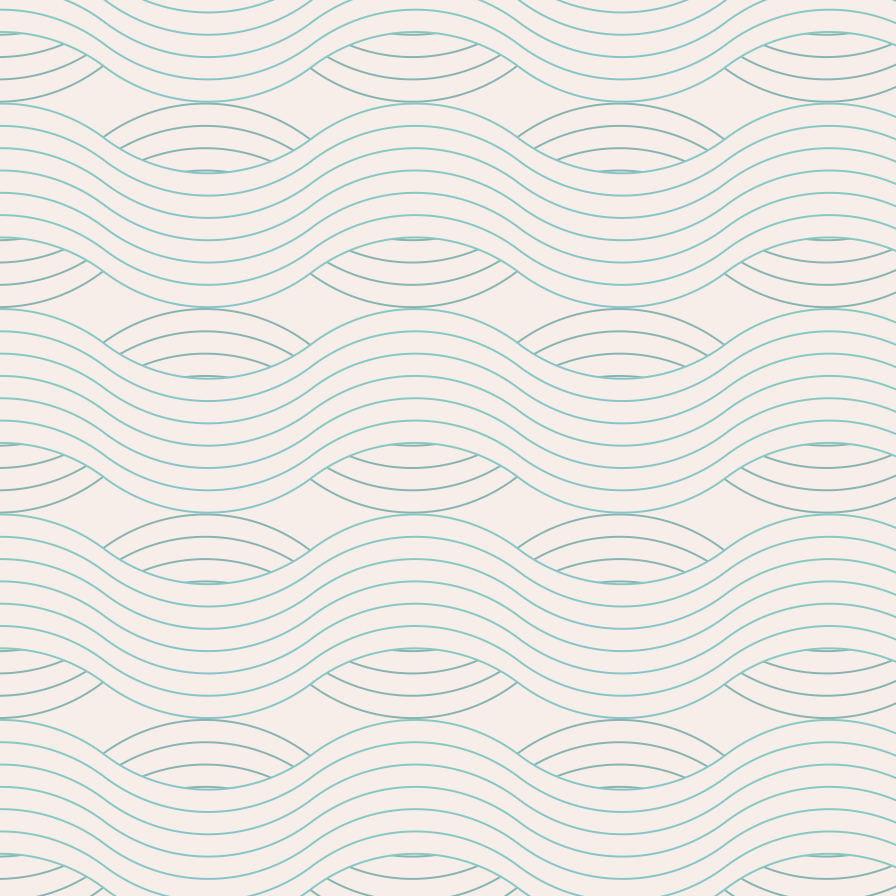
This pattern is drawn by a WebGL 1 fragment shader. Its source:

```glsl
precision highp float;
// Rows of seven-line wavy ribbons over a half-shifted, greyer set seen in the gaps.

uniform vec2 u_resolution;

#define WAVE_LENGTH 0.4622
#define ROW_HEIGHT 0.2293
#define AMPLITUDE 0.0389
#define LINE_GAP 0.0249
#define LINE_WIDTH 0.0022
#define ROW_CENTRE 0.7708
#define FRONT_SHIFT 0.0013
#define BACK_SHIFT 0.2291
#define PAPER vec3(0.968, 0.933, 0.918)
#define CREST_TEAL vec3(0.53, 0.785, 0.755)
#define TROUGH_TEAL vec3(0.53, 0.77, 0.785)
#define BACK_TEAL vec3(0.53, 0.705, 0.69)

// Alternating circular arcs: x = height, y = cosine of the slope angle.
vec2 arcWave(float x) {
  float quarter = WAVE_LENGTH * 0.25;
  float radius = (quarter * quarter + AMPLITUDE * AMPLITUDE) / (2.0 * AMPLITUDE);
  float halfWaves = fract(x / WAVE_LENGTH + 0.25) * 2.0;
  float side = halfWaves < 1.0 ? 1.0 : -1.0;
  float across = (fract(halfWaves) - 0.5) * 2.0 * quarter;
  float rise = sqrt(radius * radius - across * across);
  return vec2(side * (rise - radius + AMPLITUDE), rise / radius);
}

// Signed height above the centre of the nearest ribbon.
float ribbonOffset(float y, float waveHeight) {
  float shifted = y - ROW_CENTRE - waveHeight + 0.5 * ROW_HEIGHT;
  return mod(shifted, ROW_HEIGHT) - 0.5 * ROW_HEIGHT;
}

// Antialiased coverage of the seven ribbon lines.
float ribbonLines(float offset, float slopeCos, float pixel) {
  float index = clamp(floor(offset / LINE_GAP + 0.5), -3.0, 3.0);
  float dist = abs(offset - index * LINE_GAP) * slopeCos;
  return clamp((0.5 * LINE_WIDTH - dist) / pixel + 0.5, 0.0, 1.0);
}

void main() {
  vec2 p = gl_FragCoord.xy / u_resolution.y;
  float pixel = 1.0 / u_resolution.y;

  vec2 front = arcWave(p.x - FRONT_SHIFT);
  vec2 back = arcWave(p.x - BACK_SHIFT);
  float frontOffset = ribbonOffset(p.y, front.x);
  float backOffset = ribbonOffset(p.y, back.x);

  // Back lines show only outside the opaque front ribbons.
  float outside = (abs(frontOffset) - 3.0 * LINE_GAP) * front.y;
  float visible = clamp(outside / pixel + 0.5, 0.0, 1.0);
  vec3 color = mix(PAPER, BACK_TEAL, ribbonLines(backOffset, back.y, pixel) * visible);

  // Front lines turn slightly bluer towards each trough.
  vec3 teal = mix(TROUGH_TEAL, CREST_TEAL, 0.5 + 0.5 * front.x / AMPLITUDE);
  color = mix(color, teal, ribbonLines(frontOffset, front.y, pixel));

  gl_FragColor = vec4(color, 1.0);
}
```
